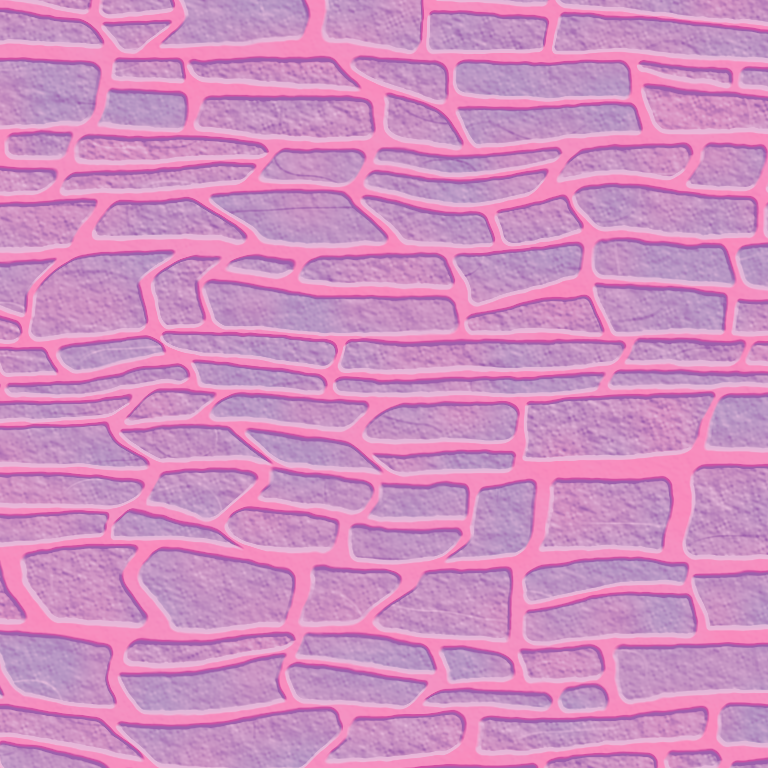
Write a WebGL 1 fragment shader that draws this texture map.

```glsl
precision highp float;

uniform vec2 u_resolution;

// Layout, in units of the canvas height
const float COURSES = 10.5;
const float COLUMNS = 4.1;
const float JITTER = 0.62;
const float WOBBLE = 0.34;
const float SPLIT_HEIGHT = 0.07;
const float SPLIT_WIDTH = 0.24;
const float HALF_GAP = 0.0027;
const float SKEW = 0.16;
const float WAVE = 0.03;
const float EDGE_ROUGHNESS = 0.0045;

// Relief
const vec2 LIGHT_STEP = vec2(0.0006, 0.0011);
const float RELIEF_GAIN = 1.4;
const float GRAIN = 1.1;
const float LEDGE = 0.4;
const float MORTAR_GRAIN = 0.15;

// Colours
const vec3 MORTAR = vec3(0.98, 0.54, 0.735);
const vec3 MORTAR_PALE = vec3(0.95, 0.58, 0.77);
const vec3 STONE_GREY = vec3(0.715, 0.585, 0.765);
const vec3 STONE_ROSE = vec3(0.845, 0.56, 0.755);
const vec3 SHADE_STONE = vec3(0.59, 0.34, 0.66);
const vec3 SHADE_MORTAR = vec3(0.80, 0.27, 0.62);
const vec3 HIGHLIGHT = vec3(0.92, 0.75, 0.87);

float hash(vec2 p) {
  vec3 q = fract(p.xyx * 0.1031);
  q += dot(q, q.yzx + 33.33);
  return fract((q.x + q.y) * q.z);
}

float noise(vec2 p) {
  vec2 i = floor(p);
  vec2 f = fract(p);
  f = f * f * (3.0 - 2.0 * f);
  return mix(mix(hash(i), hash(i + vec2(1.0, 0.0)), f.x),
             mix(hash(i + vec2(0.0, 1.0)), hash(i + 1.0), f.x), f.y);
}

float straightJoint(float i, float seed) {
  return i + JITTER * (hash(vec2(i, seed)) - 0.5);
}

// Joint that wanders with the position t along it
float joint(float i, float seed, float t) {
  return straightJoint(i, seed) + WOBBLE * (noise(vec2(t, i * 7.0 + seed)) - 0.5);
}

// Irregular interval around x: low end, high end, index, mean length
vec4 interval(float x, float seed, float t) {
  float i = floor(x);
  i += step(joint(i + 1.0, seed, t), x) - step(x, joint(i, seed, t));
  float span = straightJoint(i + 1.0, seed) - straightJoint(i, seed);
  return vec4(joint(i, seed, t), joint(i + 1.0, seed, t), i, span);
}

// Cuts a range in two and keeps the side holding x: low, high, side
vec3 cut(vec2 range, float x, float ratio) {
  float middle = mix(range.x, range.y, ratio);
  return x < middle ? vec3(range.x, middle, 0.0) : vec3(middle, range.y, 1.0);
}

// Depth inside the stone (negative in mortar) and its random identity
vec2 stone(vec2 p) {
  vec2 w = p;
  w.y += WAVE * (noise(p * vec2(3.5, 2.0)) + 0.4 * noise(p * 10.0 + 7.0) - 0.7);
  w.x += 0.6 * WAVE * (noise(p * 12.0 + 31.0) - 0.5);

  vec4 course = interval(w.y * COURSES, 3.0, w.x * 5.0);
  float seed = course.z * 7.0 + 19.0;
  float shift = 10.0 * hash(vec2(seed, 5.0));
  vec4 column = interval(w.x * COLUMNS + shift, seed, w.y * 16.0);
  vec3 yRange = vec3(course.xy / COURSES, 0.0);
  vec3 xRange = vec3((column.xy - shift) / COLUMNS, 0.0);
  vec2 id = vec2(column.z, seed);

  // Tall cells may hold two layers on a slanted bed, wide ones two stones
  if (course.w > SPLIT_HEIGHT * COURSES && hash(id + 41.0) < 0.66) {
    float along = (w.x - xRange.x) / (xRange.y - xRange.x) - 0.5;
    float slant = 0.6 * (hash(id + 47.0) - 0.5) * along;
    yRange = cut(yRange.xy, w.y, 0.35 + 0.3 * hash(id + 53.0) + slant);
    id += 97.0 * yRange.z;
  }
  if (column.w > SPLIT_WIDTH * COLUMNS && hash(id + 67.0) < 0.45) {
    xRange = cut(xRange.xy, w.x, 0.3 + 0.4 * hash(id + 71.0));
    id += 89.0 * xRange.z;
  }

  // Skewed sides with rounded corners
  vec2 low = vec2(xRange.x, yRange.x);
  vec2 size = vec2(xRange.y, yRange.y) - low;
  vec2 uv = (w - low) / size;
  vec4 a = vec4(hash(id + 1.3), hash(id + 2.7), hash(id + 3.1), hash(id + 4.9));
  vec4 b = vec4(hash(id + 5.3), hash(id + 6.1), hash(id + 7.7), hash(id + 8.9));
  vec4 trim = HALF_GAP + SKEW * size.y * mix(a * a, b * b, uv.yxyx);
  vec2 inset = min(w - low - trim.xy, low + size - w - trim.zw);
  float radius = mix(0.005, 0.02, hash(id + 11.0));
  float depth = radius - length(max(radius - inset, 0.0));
  depth += EDGE_ROUGHNESS * (0.65 * noise(p * 38.0) + 0.35 * noise(p * 95.0) - 0.5);
  return vec2(depth, hash(id + 13.0));
}

float grain(vec2 p) {
  float sum = 0.0;
  float amplitude = 1.0;
  vec2 q = p * 30.0;
  for (int i = 0; i < 4; i++) {
    sum += amplitude * noise(q);
    q = mat2(1.6, 1.2, -1.2, 1.6) * q + 17.0;
    amplitude *= 0.75;
  }
  return sum;
}

float surface(vec2 p) {
  vec2 s = stone(p);
  float body = smoothstep(-0.0018, mix(0.002, 0.007, noise(p * 9.0)), s.x);
  float ledge = smoothstep(0.47, 0.53, noise(p * vec2(13.0, 19.0) + s.y * 60.0));
  float rough = GRAIN * mix(0.7, 1.25, s.y);
  return body * (1.0 + LEDGE * ledge) + grain(p) * mix(MORTAR_GRAIN, rough, body);
}

void main() {
  vec2 p = gl_FragCoord.xy / u_resolution.y;
  vec2 s = stone(p);
  float mask = smoothstep(-0.001, 0.003, s.x);

  // Flat colour of stone and mortar
  float rosy = 0.45 * s.y + 0.9 * (noise(p * 15.0 + 3.0) - 0.5) + 0.2;
  vec3 rock = mix(STONE_GREY, STONE_ROSE, clamp(rosy, 0.0, 1.0));
  vec3 bed = mix(MORTAR, MORTAR_PALE, 0.8 * noise(p * 18.0));
  vec3 color = mix(bed, rock, mask);

  // Slope along the light: dark upper right rims, pale lower left rims
  float relief = RELIEF_GAIN * (surface(p + LIGHT_STEP) - surface(p - LIGHT_STEP));
  vec3 shade = mix(SHADE_MORTAR, SHADE_STONE, mask);
  color = mix(color, shade, clamp(-relief, 0.0, 0.85));
  color = mix(color, HIGHLIGHT, clamp(relief, 0.0, 0.8));
  gl_FragColor = vec4(color, 1.0);
}
```
